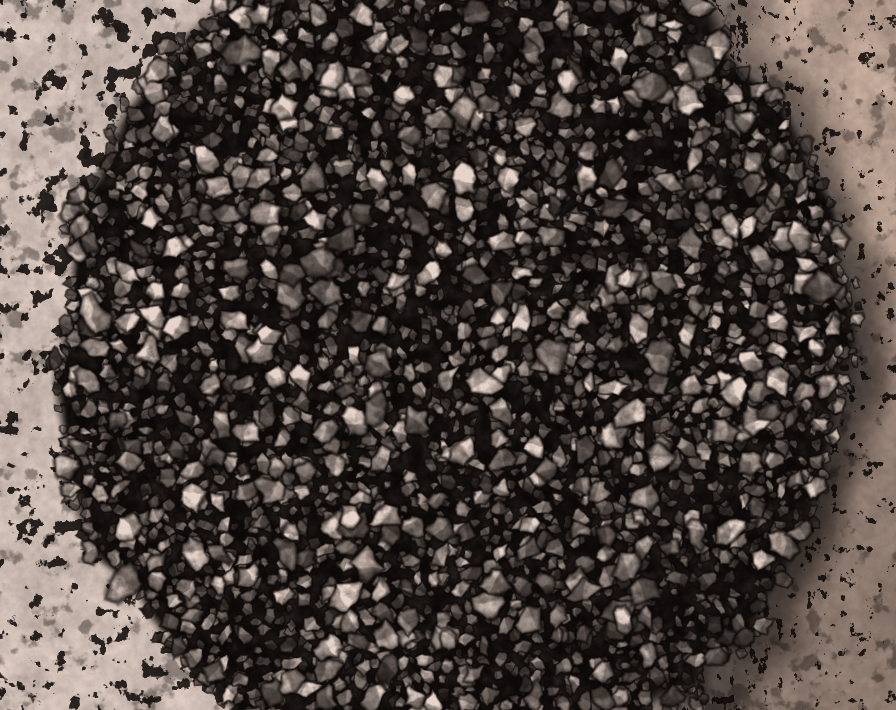
Write a Shadertoy shader that draws this texture.

```glsl
// A round heap of crushed dark and pale gravel on speckled sand.

float hash(vec2 p) {
    vec3 q = fract(vec3(p.xyx) * 0.1031);
    q += dot(q, q.yzx + 33.33);
    return fract((q.x + q.y) * q.z);
}

float noise(vec2 p) {
    vec2 i = floor(p), f = fract(p);
    f = f * f * (3.0 - 2.0 * f);
    return mix(mix(hash(i), hash(i + vec2(1, 0)), f.x),
               mix(hash(i + vec2(0, 1)), hash(i + vec2(1, 1)), f.x), f.y);
}

float fbm(vec2 p) {
    float sum = 0.0, amp = 0.5;
    for (int i = 0; i < 4; i++) {
        sum += amp * noise(p);
        p = mat2(1.6, 1.2, -1.2, 1.6) * p + 7.3;
        amp *= 0.5;
    }
    return sum / 0.9375;
}

// Negative inside the heap, with a ragged outline
float heapDistance(vec2 p) {
    return length((p - vec2(0.635, 0.507)) / vec2(0.556, 0.612)) - 1.0
         + 0.09 * (noise(p * 13.0) - 0.5);
}

// Irregular convex stone outline: farthest of seven jittered sides
float stoneDistance(vec2 d, float radius, vec2 id) {
    float dist = -1.0;
    for (int k = 0; k < 7; k++) {
        float r = hash(id + float(k) * 3.7);
        float a = (float(k) + 0.8 * r) * 0.8976;
        float side = radius * mix(0.62, 1.12, hash(id.yx + float(k) * 5.1));
        dist = max(dist, dot(d, vec2(cos(a), sin(a))) - side);
    }
    return dist;
}

// Lays one sheet of stones over the tone below
float layStones(float tone, vec2 p, float freq, float amount, float bright, float seed) {
    vec2 g = p * freq + seed;
    vec2 cell = floor(g);
    float aa = 0.8 * freq / iResolution.y + 0.025;
    for (int y = -1; y <= 1; y++)
    for (int x = -1; x <= 1; x++) {
        vec2 id = cell + vec2(x, y);
        vec2 key = id + seed * 1.7;
        vec2 centre = id + 0.5 + 0.75 * (vec2(hash(key + 11.0), hash(key + 23.0)) - 0.5);
        float edge = heapDistance((centre - seed) / freq);
        if (hash(key + 41.0) > amount || edge > 0.02 * hash(key + 5.0)) continue;

        // Turn and stretch each stone
        float turn = 6.283 * hash(key + 53.0);
        vec2 d = g - centre;
        vec2 local = mat2(cos(turn), -sin(turn), sin(turn), cos(turn)) * d;
        local.x *= mix(1.0, 1.65, hash(key + 61.0));
        local += 0.16 * (vec2(noise(g * 3.5), noise(g * 3.5 + 40.0)) - 0.5);
        float radius = mix(0.3, 0.56, hash(key + 71.0));
        float dist = stoneDistance(local, radius, key);

        // Two facets, slanted light and a grainy surface
        float albedo = bright * mix(0.3, 1.0, pow(hash(key + 83.0), 0.8));
        float crease = local.y + 0.4 * local.x + 0.25 * (hash(key + 91.0) - 0.5);
        float facet = mix(0.72, 1.08, smoothstep(-0.06, 0.06, crease));
        float light = 1.0 + 0.35 * dot(d, vec2(-0.5, 0.8));
        float grain = 0.55 + 0.9 * fbm(p * 95.0 + hash(key) * 30.0);
        float rim = mix(0.6, 1.0, smoothstep(0.0, -0.13, dist));
        float stone = min(albedo * facet * light * grain * rim, 1.05);

        tone *= mix(0.25, 1.0, smoothstep(0.0, 0.16, dist));
        tone = mix(tone, stone, smoothstep(aa, -aa, dist));
    }
    return tone;
}

// Sand: pale on the left, shaded beside the heap on the right
float sandTone(vec2 p, float heap) {
    float right = smoothstep(0.6, 1.2, p.x);
    float tone = mix(0.9, 0.8, right) - 0.2 * right * smoothstep(0.75, 0.2, p.y);
    tone -= 0.42 * smoothstep(0.15, 0.0, heap) * right;
    tone *= 0.78 + 0.26 * fbm(p * 24.0) + 0.2 * fbm(p * 110.0);

    // Dark grit, denser near the heap and toward the upper left
    float crowd = 0.10 * smoothstep(0.2, 0.0, heap) * (1.0 - 0.6 * right)
                + 0.04 * (1.0 - right) * smoothstep(0.2, 0.8, p.y);
    float grit = fbm(p * mix(58.0, 75.0, right)) + crowd;
    tone *= 1.0 - 0.85 * smoothstep(0.68, 0.74, grit);
    return tone * (1.0 - 0.35 * smoothstep(0.6, 0.75, fbm(p * 42.0 + 19.0)));
}

void mainImage(out vec4 fragColor, in vec2 fragCoord) {
    vec2 p = fragCoord / iResolution.y;
    float heap = heapDistance(p);

    // Black gaps between the stones
    float gap = 0.16 * pow(fbm(p * 70.0), 2.0);
    float tone = mix(sandTone(p, heap), gap, smoothstep(0.015, -0.025, heap));

    // Small dim rubble first, then larger and paler stones
    float dim = 1.0 - 0.25 * smoothstep(0.35, 0.0, length(p - vec2(0.93, 0.1)));
    tone = layStones(tone, p, 52.0, 0.75, 0.5 * dim, 3.0);
    tone = layStones(tone, p, 36.0, 0.6, 0.8 * dim, 17.0);
    tone = layStones(tone, p, 25.0, 0.45, 0.98 * dim, 37.0);
    tone = layStones(tone, p, 21.0, 0.2, 1.08 * dim, 59.0);

    vec3 color = mix(vec3(0.04, 0.025, 0.02), vec3(0.86, 0.79, 0.75), clamp(tone, 0.0, 1.1));
    color *= mix(vec3(1.0), vec3(1.0, 0.95, 0.91), smoothstep(0.0, 0.05, heap) * smoothstep(0.7, 1.2, p.x));
    fragColor = vec4(color, 1.0);
}
```
